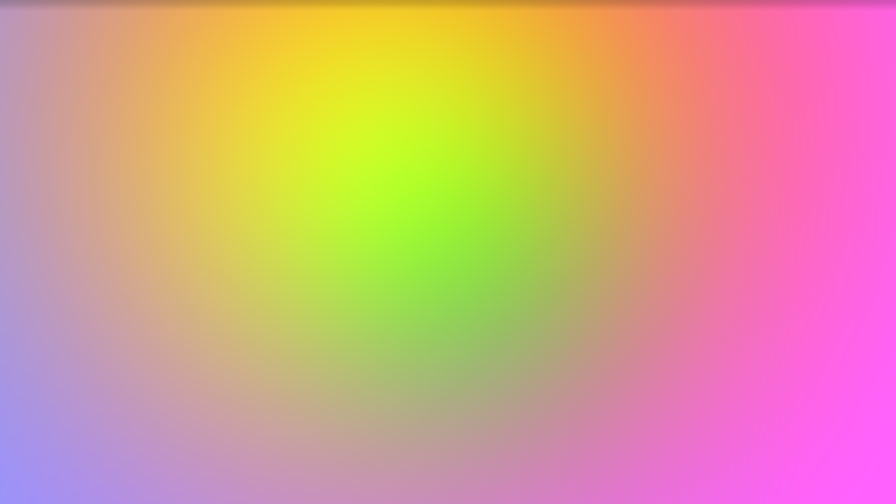
A Shadertoy shader for this background:

```glsl
// A soft blurred colour field: a lime core inside a yellow and orange halo,
// over a periwinkle to magenta ground. Wide radial falloffs shape the
// colour channels, and a thin shade darkens the top edge.

const vec3 PERIWINKLE = vec3(0.60, 0.57, 1.00);
const vec3 MAGENTA    = vec3(1.00, 0.38, 1.00);
const vec2 WARM_RED_BLUE = vec2(1.00, 0.15);

// Bell-shaped falloff around a centre.
float bell(vec2 p, vec2 centre, float radius) {
    vec2 d = (p - centre) / radius;
    return exp(-dot(d, d));
}

// Halo with a flat core, fading out between two radii.
float halo(vec2 p, vec2 centre, float inner, float outer) {
    return 1.0 - smoothstep(inner, outer, length(p - centre));
}

// Cool ground, blending from left to right.
vec3 ground(float x) {
    return mix(PERIWINKLE, MAGENTA, clamp(x * 1.12, 0.0, 1.0));
}

void mainImage(out vec4 fragColor, in vec2 fragCoord) {
    // Canvas heights as the unit, origin at the lower left.
    vec2 p = fragCoord / iResolution.y;
    vec3 color = ground(fragCoord.x / iResolution.x);

    // Warm halo: lifts red and absorbs blue.
    float warm = halo(p, vec2(0.81, 0.815), 0.10, 1.25);
    color.rb = mix(color.rb, WARM_RED_BLUE, warm);

    // Bright core: fills the green channel.
    float core = bell(p, vec2(0.775, 0.645), 0.475);
    color.g = mix(color.g, 1.0, core);

    // Lime centre: removes red below and right of the core.
    color.r -= 0.41 * bell(p, vec2(0.915, 0.455), 0.36);

    // Thin shade along the top edge.
    color *= 1.0 - 0.18 * smoothstep(0.975, 1.0, p.y);

    fragColor = vec4(clamp(color, 0.0, 1.0), 1.0);
}
```
